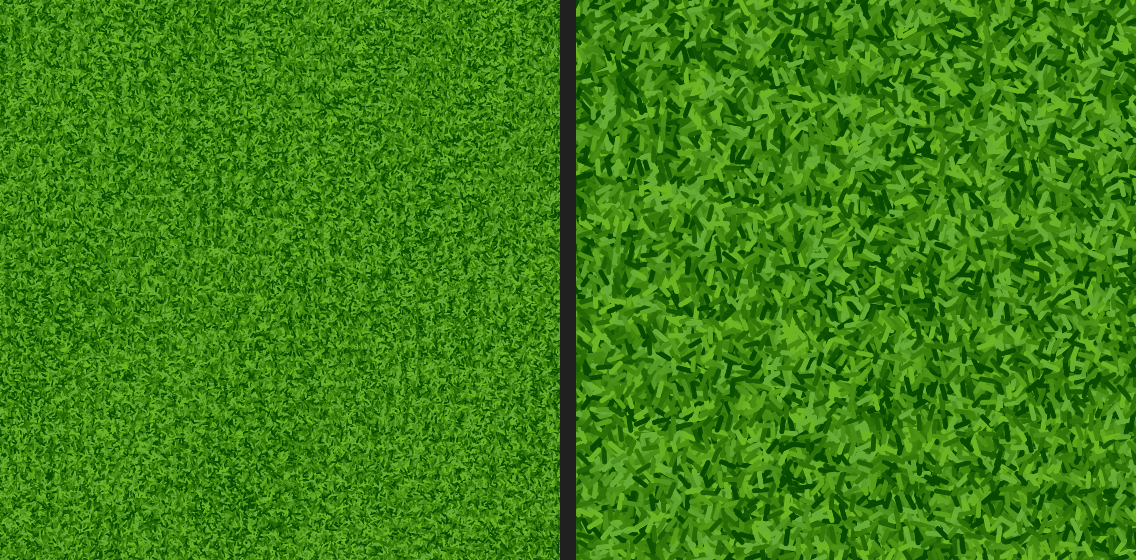
Left, the full canvas; right, a detail of the centre.
A WebGL 1 fragment shader for this texture:

```glsl
precision highp float;
// Dense green turf: several layers of tiny, randomly turned blades, each a
// rounded stroke scattered on a jittered grid. Their blended tone, with faint
// larger patches, is coloured through a dark-to-light green ramp.

uniform vec2 u_resolution;

const int LAYERS = 3;
const float CELLS = 150.0;        // grid cells across the canvas
const float HALF_LENGTH = 0.58;   // blade size, in cells
const float HALF_WIDTH = 0.22;
const float MEAN_TONE = 0.55;
const float TONE_SPREAD = 1.4;
const float PATCHES = 45.0;
const float PATCH_STRENGTH = 0.16;

const vec3 SHADOW = vec3(0.03, 0.29, 0.00);
const vec3 LEAF = vec3(0.23, 0.50, 0.04);
const vec3 FRESH = vec3(0.43, 0.71, 0.14);
const vec3 PALE = vec3(0.40, 0.68, 0.22);

float hash(vec2 p) {
  return fract(sin(dot(p, vec2(127.1, 311.7))) * 43758.5453);
}

float valueNoise(vec2 p) {
  vec2 cell = floor(p);
  vec2 f = fract(p);
  f = f * f * (3.0 - 2.0 * f);
  float low = mix(hash(cell), hash(cell + vec2(1.0, 0.0)), f.x);
  float high = mix(hash(cell + vec2(0.0, 1.0)), hash(cell + vec2(1.0, 1.0)), f.x);
  return mix(low, high, f.y);
}

// Distance to a segment centred on the origin, pointing along dir
float segmentDistance(vec2 p, vec2 dir, float halfLength) {
  float along = clamp(dot(p, dir), -halfLength, halfLength);
  return length(p - dir * along);
}

// Paints one layer of blades over the given tone
float paintBlades(vec2 p, float tone, float seed, float soft) {
  vec2 home = floor(p);
  for (int j = -1; j <= 1; j++) {
    for (int i = -1; i <= 1; i++) {
      vec2 cell = home + vec2(float(i), float(j));
      vec2 id = cell + seed;
      vec2 jitter = vec2(hash(id + 3.7), hash(id + 8.3));
      vec2 center = cell + 0.2 + 0.6 * jitter;
      float angle = 3.14159 * hash(id + 15.1);
      vec2 dir = vec2(cos(angle), sin(angle));
      float d = segmentDistance(p - center, dir, HALF_LENGTH) - HALF_WIDTH;
      float coverage = 1.0 - smoothstep(-soft, soft, d);
      float bladeTone = MEAN_TONE + TONE_SPREAD * (hash(id + 21.9) - 0.5);
      tone = mix(tone, bladeTone, coverage);
    }
  }
  return tone;
}

vec3 turfColor(float tone, float paleness) {
  float t = 2.0 * clamp(tone, 0.0, 1.0);
  vec3 light = mix(FRESH, PALE, paleness);
  return t < 1.0 ? mix(SHADOW, LEAF, t) : mix(LEAF, light, t - 1.0);
}

void main() {
  float side = min(u_resolution.x, u_resolution.y);
  vec2 uv = gl_FragCoord.xy / side;
  float soft = 0.6 * CELLS / side;

  // Stack the blade layers, each on a shifted grid
  float tone = MEAN_TONE;
  for (int k = 0; k < LAYERS; k++) {
    float layer = float(k);
    vec2 shift = layer * vec2(0.37, 0.61);
    tone = paintBlades(uv * CELLS + shift, tone, layer * 53.3, soft);
  }

  // Faint clumps of lighter and darker turf
  tone += PATCH_STRENGTH * (valueNoise(uv * PATCHES) - 0.5);

  float paleness = smoothstep(0.3, 0.7, valueNoise(uv * CELLS + 71.0));
  gl_FragColor = vec4(turfColor(tone, paleness), 1.0);
}
```
